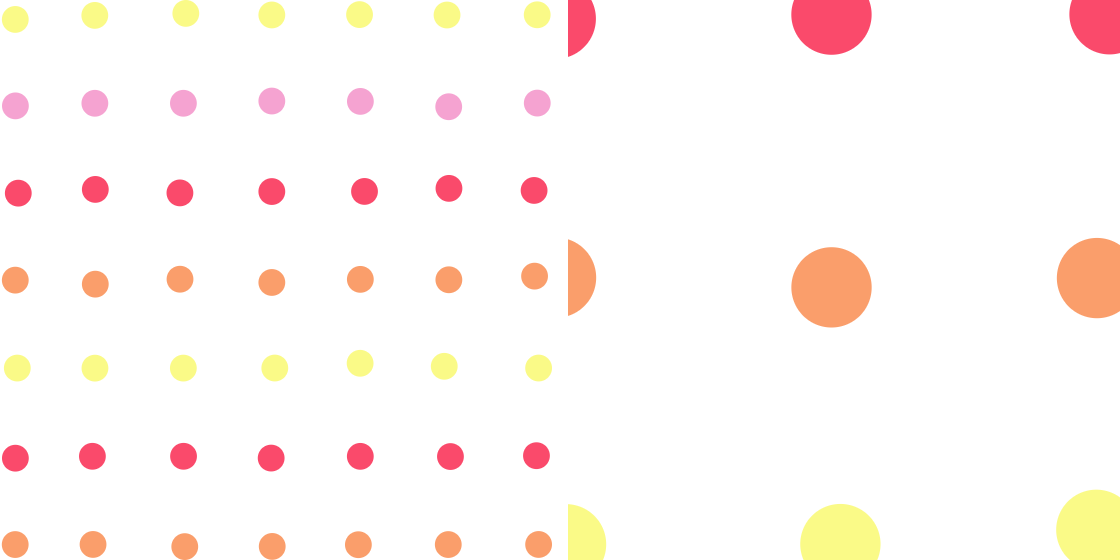
Left: the whole. Right: its middle third, enlarged.
Give the GLSL for this pattern, as a Shadertoy shader.

```glsl
// Seven rows of seven flat dots on white, one colour per row.
// Each point looks up its nearest grid cell, whose dot is nudged by a hash:
// most dots sit almost on the grid, a few stray noticeably.

const float COUNT = 7.0;                       // dots across and down
const vec2  PITCH = vec2(0.1580, 0.1576);      // spacing, in canvas heights
const vec2  FIRST = vec2(0.0114, 0.0268);      // grid start, from the top left
const float RADIUS = 0.0239;
const float FIRST_COLUMN_SHIFT = 0.0159;       // left column is set inwards
const float STRAY = 0.0085;                    // largest nudge of a dot
const uint  SEED = 11u;

const vec3 PAPER  = vec3(1.0);
const vec3 YELLOW = vec3(0.98, 0.98, 0.53);
const vec3 PINK   = vec3(0.96, 0.64, 0.82);
const vec3 RED    = vec3(0.98, 0.29, 0.42);
const vec3 ORANGE = vec3(0.98, 0.62, 0.42);

// Row colours from top to bottom
const vec3 ROW_COLOUR[7] = vec3[7](YELLOW, PINK, RED, ORANGE, YELLOW, RED, ORANGE);

// Integer hash, returns two values in 0..1
vec2 hash2(uvec2 v) {
    v = v * 1664525u + 1013904223u + SEED;
    v.x += v.y * 1664525u;
    v.y += v.x * 1664525u;
    v ^= v >> 16u;
    v.x += v.y * 1664525u;
    v.y += v.x * 1664525u;
    v ^= v >> 16u;
    return vec2(v & 0xffffu) / 65535.0;
}

// Centre of the dot in a cell, kept wholly inside the canvas
vec2 dotCentre(vec2 cell, vec2 canvas) {
    vec2 centre = FIRST + cell * PITCH;
    if (cell.x < 0.5) centre.x += FIRST_COLUMN_SHIFT;
    vec2 nudge = 2.0 * hash2(uvec2(cell)) - 1.0;
    centre += STRAY * nudge * nudge * nudge;   // cubing makes strays rare
    return clamp(centre, vec2(RADIUS), canvas - RADIUS);
}

void mainImage(out vec4 fragColor, in vec2 fragCoord) {
    // Canvas-height units, measured from the top left
    vec2 canvas = vec2(iResolution.x / iResolution.y, 1.0);
    vec2 p = fragCoord / iResolution.y;
    p.y = 1.0 - p.y;

    // Nearest dot
    vec2 cell = clamp(floor((p - FIRST) / PITCH + 0.5), 0.0, COUNT - 1.0);
    float dist = length(p - dotCentre(cell, canvas)) - RADIUS;

    // Edge smoothed over one pixel
    float coverage = clamp(0.5 - dist * iResolution.y, 0.0, 1.0);
    fragColor = vec4(mix(PAPER, ROW_COLOUR[int(cell.y)], coverage), 1.0);
}
```
